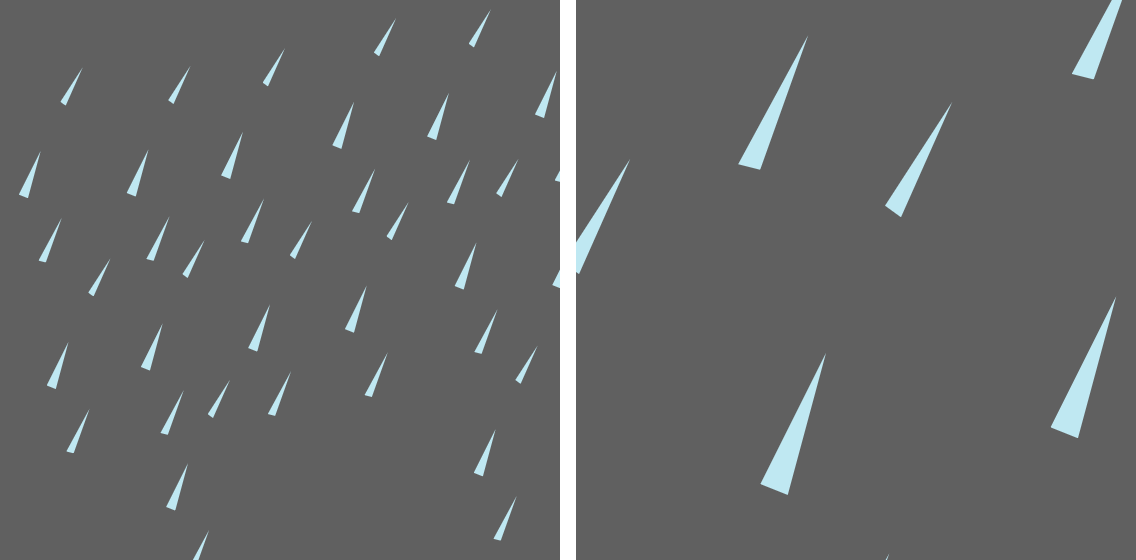
Left, the full canvas; right, a detail of the centre.
This pattern is drawn by a Shadertoy shader. Its source:

```glsl
// Slanted rain: pale blue tapered drops in scattered groups of three on grey.

const vec3 SKY_GREY = vec3(0.378);
const vec3 RAIN_BLUE = vec3(0.75, 0.91, 0.95);

const int COLUMNS = 6;
const int ROWS = 3;

// Usual sine hash, two values in 0..1
vec2 hash2(vec2 cell) {
    vec2 s = vec2(dot(cell, vec2(127.1, 311.7)), dot(cell, vec2(269.5, 183.3)));
    return fract(sin(s) * 43758.5453);
}

// Share of a pixel lying to the left of the edge from a to b
float edgeCoverage(vec2 p, vec2 a, vec2 b, float pixel) {
    vec2 along = normalize(b - a);
    vec2 q = p - a;
    return clamp((along.x * q.y - along.y * q.x) / pixel + 0.5, 0.0, 1.0);
}

// Sharp drop with its tip at the origin; base corners run counterclockwise.
// Summing the edge shares keeps the thin tip from growing.
float drop(vec2 p, vec2 baseLeft, vec2 baseRight, float pixel) {
    vec2 tip = vec2(0.0);
    float shares = edgeCoverage(p, tip, baseLeft, pixel)
                 + edgeCoverage(p, baseLeft, baseRight, pixel)
                 + edgeCoverage(p, baseRight, tip, pixel);
    return max(shares - 2.0, 0.0);
}

// One small, one large and one medium drop, measured from the small tip
float dropGroup(vec2 p, float pixel) {
    float small = drop(p, vec2(-0.040, -0.0617), vec2(-0.0305, -0.0686), pixel);
    float large = drop(p - vec2(-0.0751, -0.1493),
                       vec2(-0.0391, -0.0781), vec2(-0.0228, -0.0846), pixel);
    float medium = drop(p - vec2(-0.0374, -0.2685),
                        vec2(-0.0417, -0.0768), vec2(-0.0286, -0.0801), pixel);
    return max(small, max(large, medium));
}

// Rising, sheared lattice with jitter
vec2 groupAnchor(vec2 cell) {
    vec2 start = vec2(0.16, 0.855);
    vec2 columnStep = vec2(0.18, 0.03);
    vec2 rowStep = vec2(0.045, -0.285);
    vec2 jitter = (hash2(cell + 3.0) - 0.5) * vec2(0.04, 0.07);
    return start + columnStep * cell.x + rowStep * cell.y + jitter;
}

float rain(vec2 p, float pixel) {
    float cover = 0.0;
    for (int row = 0; row < ROWS; row++) {
        for (int column = 0; column < COLUMNS; column++) {
            // The lowest row is sparse
            if (row == ROWS - 1 && column % 3 != 1) continue;
            vec2 anchor = groupAnchor(vec2(column, row));
            cover = max(cover, dropGroup(p - anchor, pixel));
        }
    }
    return cover;
}

void mainImage(out vec4 fragColor, in vec2 fragCoord) {
    float pixel = 1.0 / min(iResolution.x, iResolution.y);
    vec2 p = fragCoord * pixel;
    fragColor = vec4(mix(SKY_GREY, RAIN_BLUE, rain(p, pixel)), 1.0);
}
```
